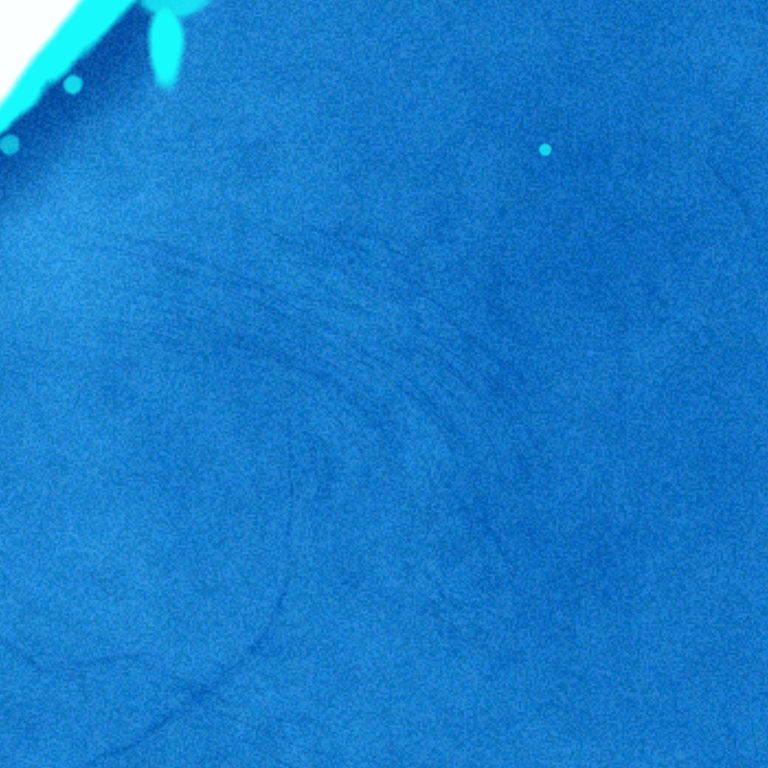
This texture is drawn by a Shadertoy shader. Its source:

```glsl
// A grainy blue membrane with soft clouds, fine wrinkles and thin dark cracks.
// Layered value noise sets the tone; distance formulas draw the cracks,
// the glowing cyan and white corner and its spots.

float hash(vec2 p) {
    vec3 q = fract(p.xyx * 0.1031);
    q += dot(q, q.yzx + 33.33);
    return fract((q.x + q.y) * q.z);
}

float noise(vec2 p) {
    vec2 cell = floor(p), f = fract(p);
    f = f * f * (3.0 - 2.0 * f);
    return mix(mix(hash(cell), hash(cell + vec2(1, 0)), f.x),
               mix(hash(cell + vec2(0, 1)), hash(cell + vec2(1, 1)), f.x), f.y);
}

float fbm(vec2 p) {
    float sum = 0.0, amp = 0.5;
    for (int i = 0; i < 5; i++) {
        sum += amp * noise(p);
        p = mat2(1.6, 1.2, -1.2, 1.6) * p + 17.3;
        amp *= 0.5;
    }
    return sum;
}

// Thin broken creases that follow a slowly turning direction
float wrinkles(vec2 p) {
    float angle = -0.9 + 1.8 * (noise(p * 2.5 + 40.0) - 0.5);
    vec2 along = vec2(cos(angle), sin(angle));
    vec2 q = vec2(dot(p, along), dot(p, vec2(-along.y, along.x)));
    float ridge = 1.0 - abs(2.0 * fbm(q * vec2(9.0, 32.0)) - 0.97);
    float patches = smoothstep(0.42, 0.72, fbm(p * 5.0 + 9.0));
    return smoothstep(0.82, 1.0, ridge) * patches;
}

float segment(vec2 p, vec2 a, vec2 b) {
    vec2 ab = b - a;
    return length(p - a - ab * clamp(dot(p - a, ab) / dot(ab, ab), 0.0, 1.0));
}

float cracks(vec2 p) {
    vec2 q = p + 0.022 * (vec2(fbm(p * 17.0), fbm(p * 17.0 + 50.0)) - 0.5);

    // Long crack: straight above, sweeping left below
    float drop = max(0.27 - q.y, 0.0);
    float slope = 7.2 * drop;
    float dist = abs(q.x - 0.376 + 3.6 * drop * drop) / sqrt(1.0 + slope * slope);
    float width = mix(0.011, 0.005, smoothstep(0.1, 0.32, p.y));
    float ink = smoothstep(width, 0.0, dist) * smoothstep(0.47, 0.42, p.y);

    // Short cracks, start in xy and end in zw
    vec4 lines[7] = vec4[7](
        vec4(0.00, 0.17, 0.06, 0.13), vec4(0.06, 0.13, 0.19, 0.145),
        vec4(0.92, 0.79, 0.96, 0.74), vec4(0.96, 0.74, 0.99, 0.66),
        vec4(0.92, 0.79, 0.98, 0.90), vec4(0.56, 0.41, 0.68, 0.24),
        vec4(0.575, 1.0, 0.595, 0.94));
    for (int i = 0; i < 7; i++) {
        float d = segment(q, lines[i].xy, lines[i].zw);
        float strength = i < 4 ? 0.9 : 0.5;
        ink = max(ink, strength * smoothstep(0.007, 0.0, d));
    }
    return ink * mix(0.35, 1.0, noise(p * 38.0));
}

// Soft elliptical spot
float spot(vec2 p, vec2 center, vec2 radius) {
    return smoothstep(1.25, 0.7, length((p - center) / radius));
}

void mainImage(out vec4 fragColor, in vec2 fragCoord) {
    vec2 p = fragCoord / iResolution.y;

    // Broad light and cloudy tone
    vec2 glow = (p - vec2(0.08, 0.62)) / vec2(0.30, 0.36);
    vec2 shade = (p - vec2(0.60, 0.62)) / vec2(0.30, 0.32);
    float tone = 0.43 - 0.08 * p.x;
    tone += 0.27 * exp(-dot(glow, glow)) - 0.10 * exp(-dot(shade, shade));
    tone += 0.50 * (fbm(p * 4.0 + 3.0) - 0.485);
    tone += 0.22 * (fbm(p * vec2(26.0, 20.0)) - 0.485);
    tone -= 0.17 * wrinkles(p) + 0.27 * cracks(p);
    vec3 color = mix(vec3(0.01, 0.365, 0.70), vec3(0.195, 0.645, 0.925), tone);

    // Dark shadow beside the bright corner
    vec2 fromCorner = vec2(p.x, 1.0 - p.y);
    float wobble = 0.022 * (fbm(p * 22.0) - 0.485);
    float edge = (fromCorner.x + fromCorner.y - 0.176) / 1.414 + wobble;
    float shadow = smoothstep(0.12, 0.01, edge + wobble) * smoothstep(0.27, 0.17, p.x);
    color = mix(color, vec3(0.0, 0.29, 0.62), 0.85 * shadow);

    // Sensor grain, mostly shared between channels with a little hue shift
    vec2 g = p * 350.0;
    vec3 hue = vec3(noise(g + 91.0), noise(g + 211.0), noise(g + 367.0)) - 0.5;
    color += 0.11 * (noise(g) - 0.5) + vec3(0.11, 0.05, 0.10) * hue;

    // Cyan rim, drops and lone speck
    vec2 q = p + wobble * 0.6;
    float cyan = smoothstep(0.007, -0.007, edge);
    cyan = max(cyan, spot(q, vec2(0.218, 0.945), vec2(0.023, 0.058)));
    cyan = max(cyan, 0.8 * spot(q, vec2(0.225, 1.0), vec2(0.045, 0.022)));
    cyan = max(cyan, 0.8 * spot(q, vec2(0.094, 0.889), vec2(0.012)));
    cyan = max(cyan, 0.6 * spot(q, vec2(0.014, 0.813), vec2(0.013)));
    cyan = max(cyan, 0.75 * spot(p, vec2(0.710, 0.805), vec2(0.008)));
    color = mix(color, vec3(0.09, 0.98, 0.99), cyan);

    // Overexposed white corner
    float white = (1.3 * fromCorner.x + fromCorner.y - 0.137) / 1.64 + 0.5 * wobble;
    color = mix(color, vec3(0.99, 1.0, 1.0), smoothstep(0.007, -0.007, white));

    fragColor = vec4(clamp(color, 0.0, 1.0), 1.0);
}
```
